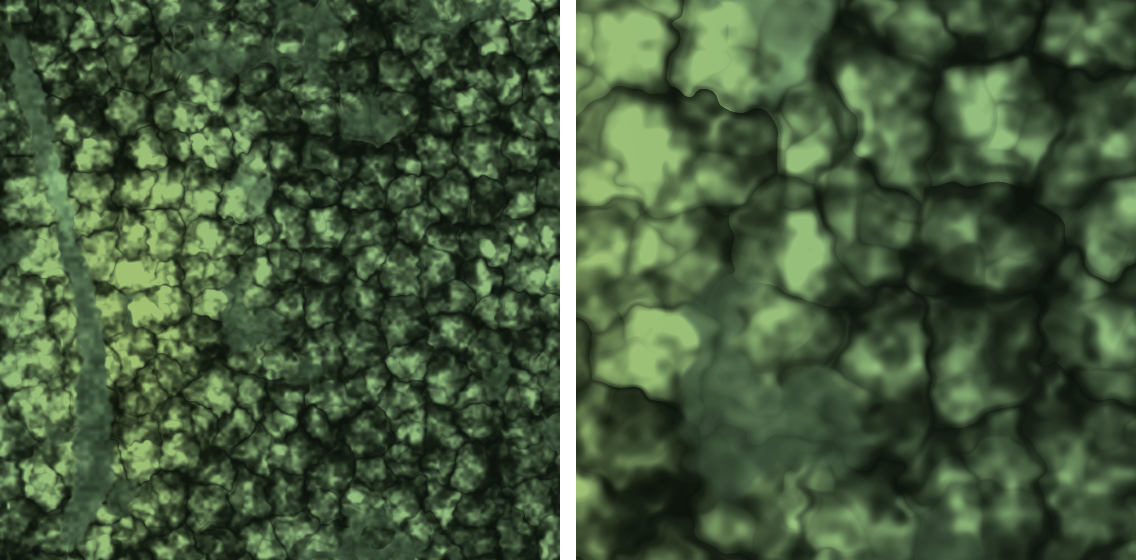
Left, the full canvas; right, a detail of the centre.
Write a WebGL 2 fragment shader that draws this texture.

```glsl
#version 300 es
precision highp float;
// Dense woodland from above: lumpy tree crowns with dark creases, a worn track
// and small clearings. Jittered domes at two scales and value noise are summed
// into a tone of roughly unit spread, which a green ramp turns into colour.

uniform vec2 u_resolution;
out vec4 fragColor;

const int STOPS = 7;
const float LEVELS[STOPS] = float[](-2.3, -1.15, -0.3, 0.3, 0.82, 1.34, 1.96);
const vec3 GREENS[STOPS] = vec3[](
    vec3(0.05, 0.08, 0.05), vec3(0.09, 0.13, 0.08), vec3(0.17, 0.23, 0.15),
    vec3(0.25, 0.33, 0.22), vec3(0.35, 0.45, 0.30), vec3(0.46, 0.60, 0.39),
    vec3(0.59, 0.75, 0.48));

vec2 hash2(vec2 p) {
    vec3 q = fract(p.xyx * vec3(0.1031, 0.1030, 0.0973));
    q += dot(q, q.yzx + 33.33);
    return fract((q.xx + q.yz) * q.zy);
}

// Value noise, two independent channels in 0..1
vec2 noise2(vec2 p) {
    vec2 cell = floor(p), f = fract(p);
    f = f * f * (3.0 - 2.0 * f);
    vec2 low = mix(hash2(cell), hash2(cell + vec2(1, 0)), f.x);
    vec2 high = mix(hash2(cell + vec2(0, 1)), hash2(cell + vec2(1, 1)), f.x);
    return mix(low, high, f.y);
}

// Noise centred on zero with a spread near one
float grain(vec2 p) {
    return (noise2(p).x - 0.5) / 0.2;
}

// Tallest dome at p: height, lead over the next dome, random tone, lit side
vec4 crowns(vec2 p, float seed) {
    vec2 cell = floor(p);
    float best = -1.0, second = -1.0, tone = 0.0, lit = 0.0;
    for (int j = -1; j <= 1; j++) {
        for (int i = -1; i <= 1; i++) {
            vec2 id = cell + vec2(i, j);
            vec2 shape = hash2(id + seed + 57.0);
            vec2 offset = p - id - 0.5 - 0.8 * (hash2(id + seed) - 0.5);
            vec2 stretch = vec2(mix(0.8, 1.2, shape.y), mix(1.2, 0.8, shape.y));
            float height = 1.0 - length(offset * stretch) / mix(0.6, 0.95, shape.x);
            if (height > best) {
                second = best;
                best = height;
                tone = fract(shape.x * 7.0 + shape.y * 5.0);
                lit = dot(offset, vec2(-0.7, -0.7));
            } else {
                second = max(second, height);
            }
        }
    }
    return vec4(best, best - second, tone, lit);
}

// Horizontal centre of the track at height y
float trackCentre(float y) {
    return 0.165 - 0.27 * max(y - 0.42, 0.0) - 0.045 * smoothstep(0.16, 0.0, y);
}

vec3 ramp(float tone) {
    vec3 colour = GREENS[0];
    for (int i = 1; i < STOPS; i++) {
        float t = (tone - LEVELS[i - 1]) / (LEVELS[i] - LEVELS[i - 1]);
        colour = mix(colour, GREENS[i], clamp(t, 0.0, 1.0));
    }
    return colour;
}

vec3 woodland(vec2 p) {
    // Ragged outlines from two scales of warping
    vec2 warped = p + 0.016 * (noise2(p * 34.0) - 0.5)
                    + 0.010 * (noise2(p * 95.0 + 9.0) - 0.5);

    // Crowns are larger on the far side of the track
    float side = p.x - trackCentre(p.y);
    vec4 tree = crowns(warped * (side < 0.0 ? 10.0 : 14.5), 11.0);
    vec4 clump = crowns(warped * 33.0, 83.0);
    float body = smoothstep(0.0, 0.4, tree.x);

    // Sunlit belt beside the track
    vec2 belt = (p - vec2(0.24, 0.42)) / vec2(0.19, 0.42);
    float sun = exp(-dot(belt, belt));

    float tone = 0.45 * (tree.x - 0.45) / 0.22
               + 0.85 * (smoothstep(0.0, 0.22, tree.y) - 0.7)
               + 1.0 * body * (tree.z - 0.5)
               + 0.6 * tree.w
               + 0.38 * (clump.x - 0.45) / 0.22
               + 0.7 * (clump.z - 0.5) * smoothstep(0.0, 0.25, clump.y)
               + 0.33 * grain(warped * 62.0)
               + 0.24 * grain(p * 125.0 + 31.0)
               + 0.25 * grain(p * 5.5 + 4.0)
               + 0.8 * (sun - 0.19);

    // Bare ground: flat tone on the track and in scattered clearings
    float halfWidth = 0.010 + 0.028 * noise2(vec2(3.0, p.y * 8.0)).x;
    float track = smoothstep(0.006, -0.006, abs(warped.x - trackCentre(p.y)) - halfWidth);
    track *= smoothstep(0.97, 0.91, p.y) * smoothstep(0.0, 0.05, p.y);
    float clearing = smoothstep(0.76, 0.82, noise2(warped * 9.0 + 21.0).y)
                   * smoothstep(0.55, 0.40, tree.x);
    float glare = smoothstep(0.10, 0.03, abs(p.y - 0.66));
    float ground = 0.5 + 0.9 * glare + 0.22 * grain(p * 40.0) + 0.15 * grain(p * 110.0);
    float bare = max(track, 0.75 * clearing);
    tone = mix(tone, ground, bare);

    // Warm foliage in the sun, cooler in shade and on bare ground
    float warmth = sun * (1.0 - bare) - 0.25 - 0.3 * bare;
    return ramp(tone) * (1.0 + warmth * vec3(0.09, 0.02, -0.10));
}

void main() {
    // Four samples per pixel smooth the edges
    vec3 colour = vec3(0.0);
    for (int k = 0; k < 4; k++) {
        vec2 shift = (vec2(k % 2, k / 2) - 0.5) * 0.5;
        colour += woodland((gl_FragCoord.xy + shift) / u_resolution.y);
    }
    fragColor = vec4(colour / 4.0, 1.0);
}
```
